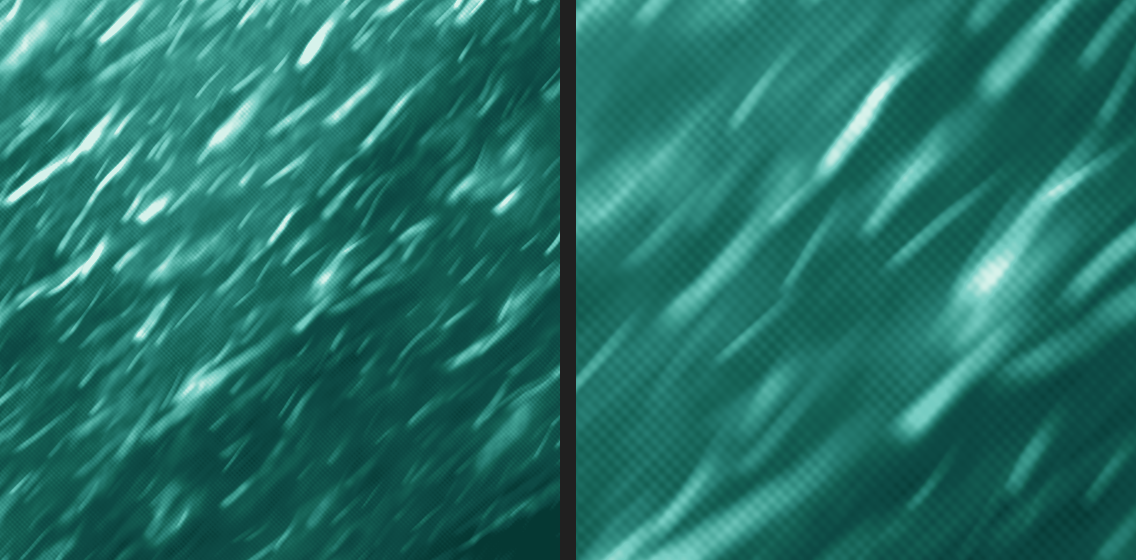
Left: the whole. Right: its middle third, enlarged.
This texture is drawn by a WebGL 1 fragment shader. Its source:

```glsl
precision highp float;
uniform vec2 u_resolution;

// Palette, from shadow to glint
const vec3 ABYSS = vec3(0.02, 0.22, 0.20);
const vec3 DEEP  = vec3(0.05, 0.29, 0.27);
const vec3 TEAL  = vec3(0.08, 0.38, 0.33);
const vec3 SEA   = vec3(0.15, 0.49, 0.45);
const vec3 MINT  = vec3(0.24, 0.61, 0.56);
const vec3 FOAM  = vec3(0.46, 0.80, 0.76);
const vec3 GLINT = vec3(0.84, 0.95, 0.92);

// Flow and light
const float FLOW_ANGLE = 0.77;
const float BEND = 0.04;
const float BASE_TONE = 0.255;
const vec2 LIGHT_SLOPE = vec2(-0.21, 0.42);
const float CLOUD_GAIN = 0.74;
const float RIPPLE_GAIN = 0.42;
const float WEAVE_GAIN = 0.028;
const float WEAVE_FREQUENCY = 720.0;

// Streak cells per canvas, along and across the flow, and turn of each layer
const vec2 BROAD_CELLS  = vec2(6.0, 15.0);
const vec2 MEDIUM_CELLS = vec2(9.0, 24.0);
const vec2 FINE_CELLS   = vec2(15.0, 42.0);
const float BROAD_TURN  = -0.06;
const float MEDIUM_TURN = 0.05;
const float FINE_TURN   = 0.12;
const float BROAD_GAIN  = 0.72;
const float MEDIUM_GAIN = 0.88;
const float FINE_GAIN   = 0.50;
const float TILT_SPREAD = 1.0;

float hash(vec2 p) {
  p = fract(p * vec2(0.1031, 0.1130));
  p += dot(p, p.yx + 33.33);
  return fract((p.x + p.y) * p.x * 17.0);
}

vec2 hash2(vec2 p) {
  return vec2(hash(p + 17.3), hash(p + 61.7));
}

vec2 turn(vec2 p, float angle) {
  float c = cos(angle), s = sin(angle);
  return vec2(c * p.x + s * p.y, c * p.y - s * p.x);
}

float noise(vec2 p) {
  vec2 i = floor(p), f = fract(p);
  f = f * f * (3.0 - 2.0 * f);
  return mix(mix(hash(i), hash(i + vec2(1.0, 0.0)), f.x),
             mix(hash(i + vec2(0.0, 1.0)), hash(i + 1.0), f.x), f.y);
}

// Elongated cloud of three octaves
float clouds(vec2 p) {
  return 0.48 * noise(p * vec2(3.0, 6.0) + 40.0)
       + 0.32 * noise(p * vec2(7.0, 17.0) + 70.0)
       + 0.20 * noise(p * vec2(15.0, 40.0) + 110.0);
}

// Short wrinkles, loosely along the flow
float ripples(vec2 p) {
  return 0.55 * noise(p * vec2(28.0, 65.0) + 19.0)
       + 0.45 * noise(turn(p, 0.25) * vec2(60.0, 120.0) + 53.0) - 0.5;
}

// One tapered streak: crisp head, long tail, one edge sharper
float streak(vec2 d, vec2 shape) {
  float x = d.x / shape.x;
  float body = smoothstep(-1.0, -0.6, x) * (1.0 - smoothstep(-0.3, 1.0, x));
  float width = shape.y * (d.y > 0.0 ? 0.75 : 1.2);
  float y = d.y * d.y / (width * width);
  return body * exp(-y * (0.5 + y));
}

// Scattered streaks, mostly dim with a few bright ones
float streaks(vec2 p, vec2 cells, float seed) {
  vec2 q = p * cells + seed;
  vec2 home = floor(q);
  float sum = 0.0;
  for (int j = -1; j <= 1; j++) {
    for (int i = -1; i <= 1; i++) {
      vec2 cell = home + vec2(float(i), float(j));
      vec2 d = q - cell - hash2(cell);
      vec2 form = hash2(cell + 150.0);
      float tilt = (hash(cell + 230.0) - 0.5) * TILT_SPREAD;
      float strength = pow(hash(cell + 310.0), 3.0);
      d.y -= tilt * d.x;
      sum += strength * streak(d, mix(vec2(0.45, 0.14), vec2(0.95, 0.30), form));
    }
  }
  return sum;
}

vec3 palette(float tone) {
  vec3 c = mix(ABYSS, DEEP, smoothstep(-0.12, 0.10, tone));
  c = mix(c, TEAL, clamp((tone - 0.10) / 0.20, 0.0, 1.0));
  c = mix(c, SEA, clamp((tone - 0.30) / 0.20, 0.0, 1.0));
  c = mix(c, MINT, clamp((tone - 0.50) / 0.20, 0.0, 1.0));
  c = mix(c, FOAM, clamp((tone - 0.70) / 0.30, 0.0, 1.0));
  return mix(c, GLINT, smoothstep(1.0, 1.45, tone));
}

void main() {
  vec2 uv = gl_FragCoord.xy / u_resolution;
  vec2 centered = (gl_FragCoord.xy - 0.5 * u_resolution) / min(u_resolution.x, u_resolution.y);

  // Turn into flow space and bend it gently
  vec2 flow = turn(centered, FLOW_ANGLE) + 2.0;
  flow.y += BEND * (noise(flow * 3.5) - 0.5) + 0.18 * BEND * (noise(flow * 18.0) - 0.5);

  // Light from the upper left, over soft clouds
  float light = dot(uv - 0.5, LIGHT_SLOPE);
  float tone = BASE_TONE + light + CLOUD_GAIN * (clouds(flow) - 0.5);

  // Streaks of three sizes, strongest in the light
  float glow = BROAD_GAIN * streaks(turn(flow, BROAD_TURN), BROAD_CELLS, 11.0)
             + MEDIUM_GAIN * streaks(turn(flow, MEDIUM_TURN), MEDIUM_CELLS, 37.0)
             + FINE_GAIN * streaks(turn(flow, FINE_TURN), FINE_CELLS, 83.0);
  tone += glow * (1.0 + 1.6 * light);

  // Wrinkles and a patchy fine weave
  tone += RIPPLE_GAIN * ripples(flow) * (0.4 + glow + light);
  vec2 weave = sin(WEAVE_FREQUENCY * vec2(centered.x + centered.y, centered.x - centered.y));
  tone += WEAVE_GAIN * (weave.x + 0.6 * weave.y) * (0.3 + 1.4 * noise(flow * 30.0));

  gl_FragColor = vec4(palette(tone), 1.0);
}
```
